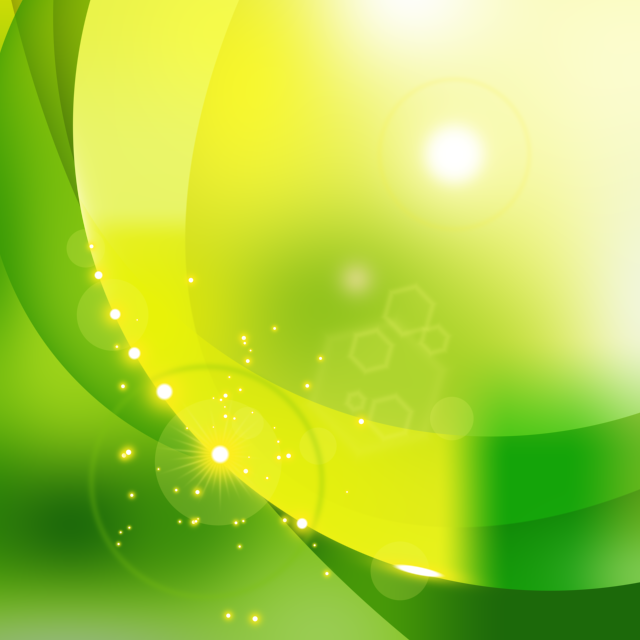
Reproduce this background procedurally as a WebGL 2 fragment shader.

```glsl
#version 300 es
precision highp float;
uniform vec2 u_resolution;
out vec4 outColor;

// Curves: centre and radius, or centre and two radii
const vec4 MAIN = vec4(.859, .805, .745, .728);
const vec4 INNER = vec4(1.079, 1.012, .984, .595);
const float INNER_TILT = .847;
const vec3 BAND_ARC = vec3(.768, 1.06, .742);
const vec3 WIDE_ARC = vec3(1.798, 1.414, 1.828);
const vec3 TOP_ARC = vec3(.879, .974, .796);
const vec3 LEFT_ARC = vec3(.483, .76, .508);

// Lights
const vec2 SUN = vec2(.71, .759);
const vec2 BURST = vec2(.344, .29);
const vec2 STREAK = vec2(.654, .108);
const int SPARKS = 52;
const float TAU = 6.2832;

// Colours
const vec3 WHITE = vec3(1);
const vec3 CREAM = vec3(.99, .99, .8);
const vec3 YELLOW = vec3(.91, .95, .03);
const vec3 GOLD = vec3(1, .93, .1);
const vec3 LEAF = vec3(.49, .76, .05);
const vec3 GRASS = vec3(.22, .6, .02);
const vec3 EMERALD = vec3(.09, .74, .04);
const vec3 FOREST = vec3(.11, .41, .04);
const vec3 HAZE = vec3(.94, .96, .42);

// Edge beads, lens discs and hexagons: centre, radius
const vec3 BEADS[7] = vec3[7](
    vec3(.143, .615, .003), vec3(.154, .57, .006), vec3(.18, .509, .008),
    vec3(.21, .448, .009), vec3(.257, .388, .012), vec3(.344, .29, .013),
    vec3(.472, .182, .008));
const vec3 DISCS[7] = vec3[7](
    vec3(.341, .278, .099), vec3(.176, .508, .056), vec3(.134, .612, .03),
    vec3(.625, .108, .046), vec3(.706, .346, .034), vec3(.497, .303, .029),
    vec3(.387, .339, .025));
const vec3 HEXES[5] = vec3[5](
    vec3(.639, .515, .034), vec3(.679, .469, .019), vec3(.58, .452, .029),
    vec3(.556, .373, .012), vec3(.609, .348, .03));

vec2 p;
float aa;

float hash(float a, float b) {
    vec3 q = fract(vec3(a, b, a) * .1031);
    q += dot(q, q.yzx + 33.33);
    return fract((q.x + q.y) * q.z);
}
vec2 rotate(vec2 v, float a) {
    return vec2(cos(a) * v.x + sin(a) * v.y, cos(a) * v.y - sin(a) * v.x);
}
float ellipse(vec2 v, vec2 r) { return (length(v / r) - 1.) * min(r.x, r.y); }
float circle(vec3 c) { return length(p - c.xy) - c.z; }
float hexagon(vec3 h) {
    vec2 v = abs(rotate(p - h.xy, .25));
    return max(dot(v, vec2(.866, .5)), v.y) - h.z;
}
float inside(float d, float soft) { return 1. - smoothstep(-soft, soft, d); }
float bell(float x, float w) { return exp(-x * x / (w * w)); }
float blob(float x, float y, float w, float h) { return bell(p.x - x, w) * bell(p.y - y, h); }

// Shade that starts on a curve and fades inwards
float shade(float d, float w) { return inside(d, aa) * exp(min(d, 0.) / w); }

vec3 backLayer() {
    vec3 c = LEAF;
    c = mix(c, vec3(.82, .87, .02), blob(0., 1.05, .22, .2));
    c = mix(c, vec3(.62, .83, .1), blob(.1, .45, .15, .2));
    c = mix(c, GRASS, .8 * blob(-.02, .62, .06, .18));
    c = mix(c, GRASS, blob(-.04, .21, .1, .13));
    c = mix(c, FOREST, blob(.12, .18, .18, .11));
    c = mix(c, vec3(.2, .54, .03), .8 * blob(.3, .18, .12, .11));
    c = mix(c, vec3(.57, .72, .46), blob(.1, -.02, .3, .07));
    c = mix(c, vec3(.6, .8, .32), blob(.5, 0., .16, .14));
    float wide = circle(WIDE_ARC);
    float dark = max(smoothstep(.58, .8, p.x), blob(.44, .18, .08, .08));
    vec3 ground = mix(vec3(.28, .6, .03), FOREST, dark);
    c = mix(c, ground, inside(wide, aa) * (1. - smoothstep(.24, .34, p.y)));
    c *= 1. - .24 * shade(wide, .05) * smoothstep(.3, .6, p.y);
    c *= 1. - .22 * shade(circle(TOP_ARC), .06) * smoothstep(.6, .75, p.y);
    return mix(c, GRASS, .75 * shade(circle(LEFT_ARC), .08));
}

vec3 mainLayer() {
    vec3 c = vec3(.91, .94, .2);
    c = mix(c, CREAM, blob(1., .9, .43, .42));
    c = mix(c, WHITE, blob(.63, 1.02, .18, .15));
    c = mix(c, vec3(.52, .74, .1), .95 * blob(.5, .51, .2, .15));
    c = mix(c, vec3(.64, .82, .14), .9 * blob(.67, .4, .22, .15));
    c = mix(c, vec3(1, 1, .18), blob(.35, .88, .15, .2));
    c = mix(c, YELLOW, blob(.23, .5, .15, .15));
    c = mix(c, vec3(.95, .97, .86), blob(1.02, .53, .12, .25));
    // Pale veil left of the tilted ellipse
    float inner = ellipse(rotate(p - INNER.xy, INNER_TILT), INNER.zw);
    float outer = 1. - inside(inner, aa);
    float veil = smoothstep(.62, .68, p.y) * (1. - .6 * smoothstep(.75, 1., p.y));
    c = mix(c, vec3(.91, .96, .46), .8 * veil * outer);
    c *= 1. - .05 * shade(inner, .1);
    // Yellow and green bands below the arcs
    float band = 1. - inside(circle(BAND_ARC), aa);
    c = mix(c, YELLOW, band * (.45 + .4 * blob(.45, .24, .25, .2)));
    float right = smoothstep(.68, .8, p.x);
    float green = right * (1. - smoothstep(.28, .48, p.y)) * (1. - .45 * smoothstep(.88, 1.02, p.x));
    c = mix(c, EMERALD, green * mix(.75, 1., band));
    c *= 1. - right * (.13 * band + .14 * outer * exp(-max(inner, 0.) / .08));
    return mix(c, vec3(.55, .85, .45), .6 * blob(1.02, .1, .12, .07));
}

vec3 spark(vec3 c, vec3 s) {
    float d = length(p - s.xy);
    c = mix(c, GOLD, .85 * bell(d, s.z * 2.5));
    return mix(c, WHITE, inside(d - s.z, max(aa, s.z * .25)));
}

void main() {
    p = gl_FragCoord.xy / u_resolution;
    aa = .8 / min(u_resolution.x, u_resolution.y);
    float edge = ellipse(p - MAIN.xy, MAIN.zw);
    vec3 c = mix(backLayer(), mainLayer(), inside(edge, aa));
    // Bright rim
    c = mix(c, CREAM, .75 * shade(edge, .014) * blob(.13, .66, .1, .1));
    c = mix(c, GOLD, .5 * exp(-abs(edge) / .008) * blob(BURST.x, BURST.y, .22, .26));
    // Lens discs, hexagons and halo
    for (int i = 0; i < 7; i++) c = mix(c, HAZE, .2 * inside(circle(DISCS[i]), aa));
    for (int i = 0; i < 5; i++) {
        float d = hexagon(HEXES[i]);
        c = mix(c, HAZE, .06 * inside(d, .004) + .2 * bell(d, .005));
    }
    float big = hexagon(vec3(.589, .395, .095));
    c = mix(c, HAZE, .12 * inside(big, .008) + .08 * bell(big, .012));
    c = mix(c, LEAF, .25 * bell(circle(vec3(.323, .247, .18)), .006));
    c = mix(c, vec3(.88, .86, .55), .75 * blob(.557, .564, .027, .027));
    // Sun and ring
    float s = length(p - SUN);
    c = mix(c, CREAM, .75 * bell(s, .085));
    c = mix(c, WHITE, bell(s * s, .0022));
    c = mix(c, GOLD, .1 * bell(s - .117, .005));
    // Starburst
    vec2 b = p - BURST;
    float r = length(b), turn = (atan(b.y, b.x) / TAU + .5) * 30.;
    float ray = bell((fract(turn) - .5) * r, .009);
    ray *= 1. - smoothstep(0., .04 + .08 * hash(floor(turn), 7.), r);
    c = mix(c, HAZE, .55 * ray);
    c = mix(c, GOLD, .9 * bell(r, .03));
    // Scattered sparks
    for (int i = 1; i <= SPARKS; i++) {
        float k = float(i), a = TAU * hash(k, 3.);
        float size = .001 + .0032 * pow(hash(k, 29.), 2.);
        vec2 offset = (.04 + .24 * hash(k, 11.)) * vec2(.85 * cos(a), sin(a));
        c = spark(c, vec3(BURST + .01 + offset, size));
    }
    // Beads and streak on the edge
    for (int i = 0; i < 7; i++) c = spark(c, BEADS[i]);
    vec2 t = rotate(p - STREAK, -.2);
    c = mix(c, GOLD, .85 * bell(t.x, .06) * bell(t.y, .013));
    c = mix(c, WHITE, inside(ellipse(t, vec2(.036, .006)), .0015));
    outColor = vec4(c, 1);
}
```
